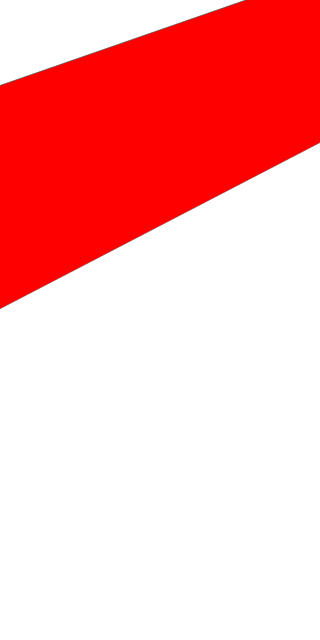
This background is drawn by a Shadertoy shader. Its source:

```glsl
// A slanted red band with thin grey outlines rising across a white canvas.

#define UPPER_LEFT 0.8665
#define UPPER_RIGHT 1.0403
#define LOWER_LEFT 0.5176
#define LOWER_RIGHT 0.7773
#define OUTLINE_WIDTH 0.0013
#define OUTLINE_OPACITY 0.65
#define PAPER vec3(1.0)
#define BAND_RED vec3(1.0, 0.0, 0.0)
#define OUTLINE_GREY vec3(0.3)

// Signed distance above a line through both side edges, in canvas heights
float lineDistance(vec2 uv, float leftY, float rightY) {
    float slope = (rightY - leftY) * iResolution.y / iResolution.x;
    return (uv.y - mix(leftY, rightY, uv.x)) / sqrt(1.0 + slope * slope);
}

void mainImage(out vec4 fragColor, in vec2 fragCoord) {
    vec2 uv = fragCoord / iResolution.xy;
    float pixel = 1.0 / iResolution.y;

    // Band between the two slanted edges
    float upper = lineDistance(uv, UPPER_LEFT, UPPER_RIGHT);
    float lower = lineDistance(uv, LOWER_LEFT, LOWER_RIGHT);
    float band = max(upper, -lower);
    float fill = clamp(0.5 - band / pixel, 0.0, 1.0);
    vec3 color = mix(PAPER, BAND_RED, fill);

    // Fine outline, faded by its coverage of the pixel
    float halfWidth = 0.5 * OUTLINE_WIDTH;
    float coverage = clamp((halfWidth - abs(band)) / pixel + 0.5, 0.0, 1.0);
    coverage = min(coverage, OUTLINE_WIDTH / pixel);
    color = mix(color, OUTLINE_GREY, OUTLINE_OPACITY * coverage);

    fragColor = vec4(color, 1.0);
}
```
